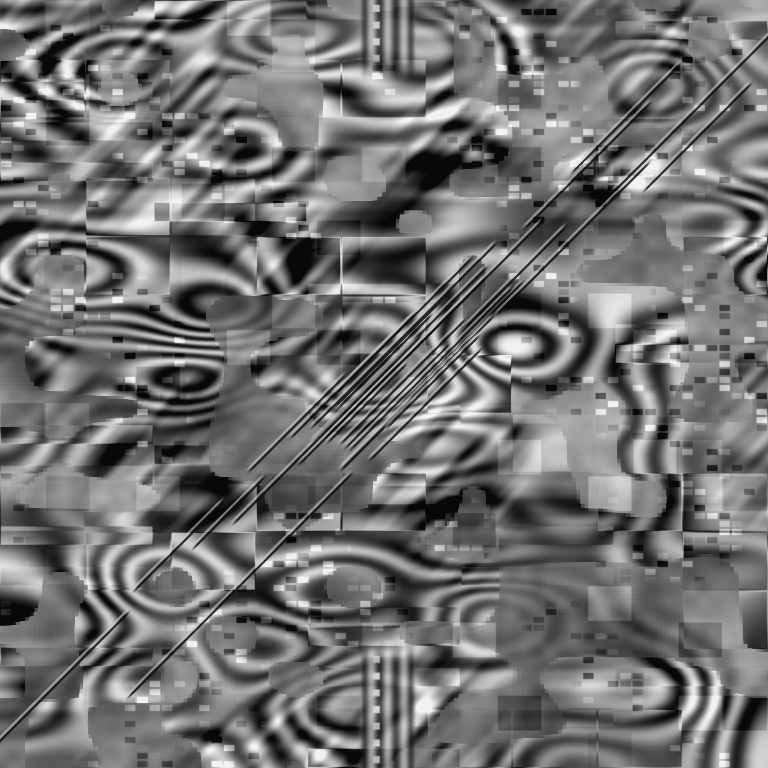
Write a WebGL 2 fragment shader that draws this background.

```glsl
#version 300 es
precision highp float;

uniform vec2 u_resolution;
out vec4 fragColor;

float hash(vec2 p) {
    vec3 q = fract(p.xyx * 0.1031);
    q += dot(q, q.yzx + 33.33);
    return fract((q.x + q.y) * q.z);
}

float noise(vec2 p) {
    vec2 cell = floor(p), f = fract(p);
    f = f * f * (3.0 - 2.0 * f);
    float low = mix(hash(cell), hash(cell + vec2(1, 0)), f.x);
    float high = mix(hash(cell + vec2(0, 1)), hash(cell + vec2(1, 1)), f.x);
    return mix(low, high, f.y);
}

// Soft-edged rectangles in a grid: x is a signed random value, y the coverage
vec2 blocks(vec2 p, vec2 grid, float share, float seed) {
    vec2 cell = floor(p * grid), f = fract(p * grid);
    vec2 edge = smoothstep(vec2(0), 0.0025 * grid, min(f, 1.0 - f));
    float chosen = step(hash(cell + seed), share);
    return vec2(hash(cell + seed + 57.0) * 2.0 - 1.0, edge.x * edge.y * chosen);
}

// Nested flattened ovals on a jittered grid
float ovalPhase(vec2 p) {
    float phase = 0.0;
    for (int i = 0; i < 24; i++) {
        vec2 cell = vec2(i % 4, i / 4);
        vec2 jitter = vec2(hash(cell + 11.0), hash(cell + 29.0)) - 0.5;
        vec2 d = (p - (cell + 0.5 + 0.8 * jitter) / vec2(4, 6)) * vec2(1.0, 1.8);
        phase += mix(8.0, 24.0, hash(cell + 43.0)) * exp(-dot(d, d) * 95.0);
    }
    return phase;
}

// Paired dark and light hairlines along the rising diagonal
float hairlines(float tone, float along, float across) {
    for (int i = 0; i < 30; i++) {
        float id = float(i);
        float offset = across - mix(-0.09, 0.07, hash(vec2(id, 3.0)));
        float middle = i < 16 ? mix(0.8, 1.2, hash(vec2(id, 7.0)))
                              : mix(0.1, 1.9, hash(vec2(id, 7.0)));
        float reach = mix(0.1, 0.3, hash(vec2(id, 13.0)));
        float span = 1.0 - smoothstep(reach - 0.02, reach, abs(along - middle));
        float dark = 1.0 - smoothstep(0.0008, 0.0032, abs(offset));
        float light = 1.0 - smoothstep(0.0008, 0.0032, abs(offset - 0.005));
        tone = mix(tone, 0.06, dark * span * 0.85);
        tone = mix(tone, 0.78, light * span * 0.6);
    }
    return tone;
}

void main() {
    vec2 p = gl_FragCoord.xy / u_resolution;
    float along = p.x + p.y, across = p.y - p.x;

    // Softened staircase coordinates for ragged patch outlines
    vec2 steps = p * 170.0;
    vec2 stair = (floor(steps) + smoothstep(0.25, 0.75, fract(steps))) / 170.0;

    // Contour bands, broken by rectangular seams
    vec2 seam = blocks(p, vec2(9, 13), 0.3, 5.0);
    vec2 strip = blocks(p, vec2(5, 38), 0.16, 71.0);
    float phase = ovalPhase(p) + 30.0 * noise(p * vec2(4, 6) + 2.0);
    phase += 13.0 * noise(p * vec2(8, 14) + 31.0);
    phase += 2.5 * seam.x * seam.y + 2.0 * strip.x * strip.y;
    float strength = mix(0.08, 0.42, noise(p * 9.0 + 17.0));
    float tone = 0.45 + strength * sin(phase);
    tone += 0.28 * (noise(p * 15.0 + 8.0) - 0.5);

    // Horizontal and diagonal streaks
    float level = smoothstep(0.45, 0.75, noise(p * vec2(3, 9) + 91.0));
    float slant = smoothstep(0.5, 0.75, noise(p * 5.0 + 63.0));
    tone += 0.55 * level * (noise(vec2(p.x * 5.0, p.y * 75.0)) - 0.5);
    tone += 0.6 * slant * (noise(vec2(along * 7.0, across * 60.0 + 80.0)) - 0.5);

    // Flat ragged patches, denser toward the bottom
    float limit = mix(0.57, 0.7, smoothstep(0.2, 0.8, p.y));
    float patchNoise = noise(stair * vec2(13, 17) + 45.0);
    float patchMask = smoothstep(limit, limit + 0.03, patchNoise);
    float patchTone = 0.2 + 0.5 * noise(stair * 11.0 + 120.0);
    tone = mix(tone, patchTone + 0.12 * (noise(p * 60.0) - 0.5), patchMask * 0.8);

    // Rectangular tints and clusters of small chips
    vec2 tint = blocks(p, vec2(17, 21), 0.17, 133.0);
    vec2 chip = blocks(p, vec2(62, 96), 0.3, 211.0);
    float cluster = smoothstep(0.55, 0.75, noise(p * 10.0 + 150.0));
    tone += 0.16 * tint.x * tint.y + 0.36 * chip.x * chip.y * cluster;

    // Beaded column at the top and bottom
    float column = 1.0 - smoothstep(0.028, 0.04, abs(p.x - 0.505));
    column *= smoothstep(0.36, 0.4, abs(p.y - 0.53));
    float stripes = 0.42 + 0.3 * cos((p.x - 0.505) * 300.0);
    vec2 bead = abs(vec2(p.x - 0.49, (fract(p.y * 46.0) - 0.5) / 46.0));
    float beadMask = 1.0 - smoothstep(0.003, 0.006, max(bead.x, bead.y));
    tone = mix(tone, mix(stripes, 0.85, beadMask), column * 0.75);

    tone = hairlines(tone, along, across);
    fragColor = vec4(vec3(clamp(tone, 0.03, 0.95)), 1.0);
}
```
